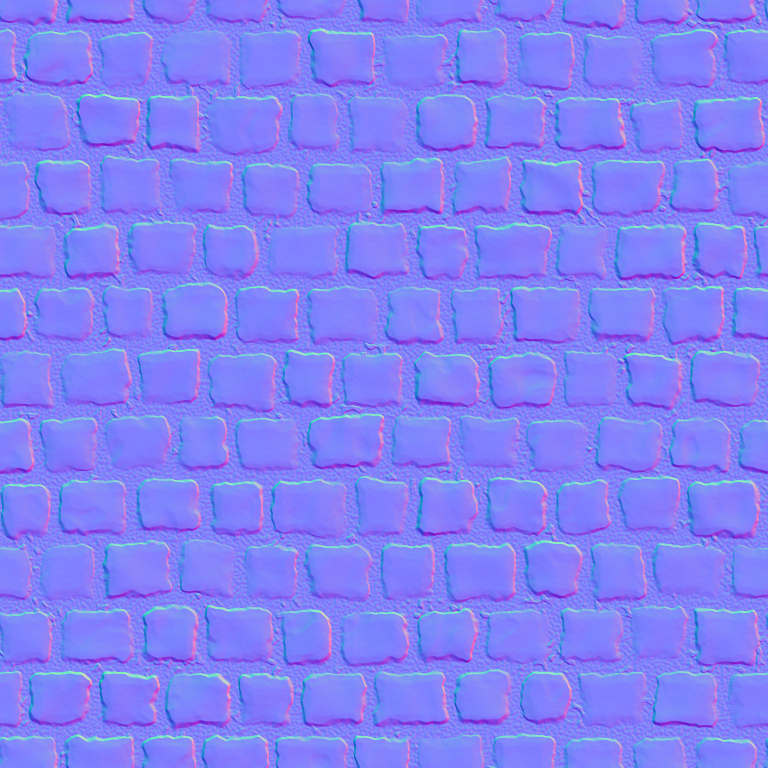
Give the GLSL for this texture map, as a Shadertoy shader.

```glsl
// Tangent-space normal map of worn cobblestones set in gritty mortar.
// Each stone is a rounded box in a jittered running bond; noise warps, dents and
// roughens a periodic height field, whose slope is encoded as a colour.

const vec2 GRID = vec2(11.0, 12.0);          // stones across, rows down
const float ASPECT = 12.0 / 11.0;            // cell width in row heights
const float ROW_SHIFT = 0.44;
const float DEPTH_FALLOFF = 0.52;            // how fast blue fades on slopes

vec2 hash2(vec2 p) {
    vec3 a = fract(p.xyx * vec3(0.1031, 0.1030, 0.0973));
    a += dot(a, a.yzx + 33.33);
    return fract((a.xx + a.yz) * a.zy);
}

vec2 latticeGradient(vec2 cell, float period) {
    float angle = 6.2832 * hash2(mod(cell, period) + 7.0).x;
    return vec2(cos(angle), sin(angle));
}

// Gradient noise repeating every `period` cells, about -0.7 to 0.7.
float gradientNoise(vec2 p, float period) {
    vec2 i = floor(p), f = fract(p);
    vec2 u = f * f * f * (f * (f * 6.0 - 15.0) + 10.0);
    vec2 e = vec2(1.0, 0.0);
    float a = dot(latticeGradient(i, period), f);
    float b = dot(latticeGradient(i + e.xy, period), f - e.xy);
    float c = dot(latticeGradient(i + e.yx, period), f - e.yx);
    float d = dot(latticeGradient(i + e.xx, period), f - e.xx);
    return mix(mix(a, b, u.x), mix(c, d, u.x), u.y);
}

float tiledNoise(vec2 uv, float frequency, float seed) {
    return gradientNoise(uv * frequency + seed, frequency);
}

float roundedBox(vec2 p, vec2 halfSize, float radius) {
    vec2 q = abs(p) - halfSize + radius;
    return length(max(q, 0.0)) + min(max(q.x, q.y), 0.0) - radius;
}

// Irregular position of the joint left of a column.
float jointX(float column, float row) {
    vec2 id = vec2(mod(column, GRID.x), row);
    return column + 0.24 * (hash2(id + 31.0).x - 0.5);
}

// Height in units of one row.
float surfaceHeight(vec2 uv) {
    // Ragged outlines and gently wandering rows
    vec2 warp = 0.075 * vec2(tiledNoise(uv, 26.0, 0.3), tiledNoise(uv, 26.0, 11.7));
    warp += 0.038 * vec2(tiledNoise(uv, 88.0, 5.2), tiledNoise(uv, 88.0, 23.6));
    warp.y += 0.10 * tiledNoise(uv, 5.0, 2.4);
    vec2 q = uv * GRID + warp + vec2(0.0, ROW_SHIFT);

    // Running bond: find the stone between two joints
    float row = mod(floor(q.y), GRID.y);
    float x = q.x + 0.08 - 0.46 * mod(row, 2.0) + 0.16 * (hash2(vec2(row, 3.0)).x - 0.5);
    float column = floor(x + 0.5);
    column -= step(x, jointX(column, row));
    float left = jointX(column, row), right = jointX(column + 1.0, row);
    vec2 id = vec2(mod(column, GRID.x), row);
    vec2 shape = hash2(id + 53.0), wear = hash2(id + 97.0);
    vec2 lean = hash2(id + 71.0) - 0.5;

    // Stone outline
    vec2 local = vec2((x - 0.5 * (left + right)) * ASPECT, fract(q.y) - 0.5);
    local.y -= 0.05 * (shape.x - 0.5) + 0.08 * lean.x * local.x;
    vec2 halfSize = vec2(0.5 * (right - left) * ASPECT - 0.07, 0.415 + 0.025 * shape.y);
    halfSize.x += 0.14 * lean.y * local.y;
    float dist = roundedBox(local, halfSize, mix(0.10, 0.22, wear.y));

    // Thin broken shoulder, wider below, then a faint dome and a tilted face
    float chipping = 1.0 + 1.3 * tiledNoise(uv, 40.0, 8.1);
    float bevel = max(0.030, (0.064 - 0.06 * local.y) * chipping);
    float stone = 1.0 - smoothstep(-bevel, 0.0, dist);
    float relief = mix(0.010, 0.046, wear.x) * (1.0 + 0.9 * tiledNoise(uv, 20.0, 14.2));
    float dome = 0.014 * (1.0 - smoothstep(-0.20, 0.0, dist));
    float face = relief + dome + 0.05 * dot(lean, local);

    // Shallow dents and fine pitting on the stones
    float dent = smoothstep(0.15, 0.50, tiledNoise(uv, 28.0, 17.3));
    face += 0.006 * tiledNoise(uv, 26.0, 4.6) - 0.012 * dent * wear.y * wear.y;
    face += 0.0010 * tiledNoise(uv, 190.0, 9.5);

    // Mortar grit with patches of loose chips
    float patchy = smoothstep(0.0, 0.40, tiledNoise(uv, 18.0, 13.9));
    float chips = smoothstep(0.10, 0.35, tiledNoise(uv, 100.0, 3.7));
    float grit = 0.0075 * tiledNoise(uv, 230.0, 6.8) + 0.016 * patchy * chips;
    return mix(grit, face, stone);
}

void mainImage(out vec4 fragColor, in vec2 fragCoord) {
    vec2 uv = fragCoord / iResolution.y;
    float reach = max(0.0008, 0.4 / iResolution.y);
    vec2 e = vec2(reach, 0.0);

    // Central differences also smooth the edges
    vec2 slope = vec2(surfaceHeight(uv + e.xy) - surfaceHeight(uv - e.xy),
                      surfaceHeight(uv + e.yx) - surfaceHeight(uv - e.yx));
    slope /= 2.0 * reach * GRID.y;
    vec3 normal = normalize(vec3(0.018 - slope, 1.0));
    normal.z = min(normal.z, 1.01 - DEPTH_FALLOFF * length(normal.xy));
    fragColor = vec4(0.5 + 0.5 * normal, 1.0);
}
```
